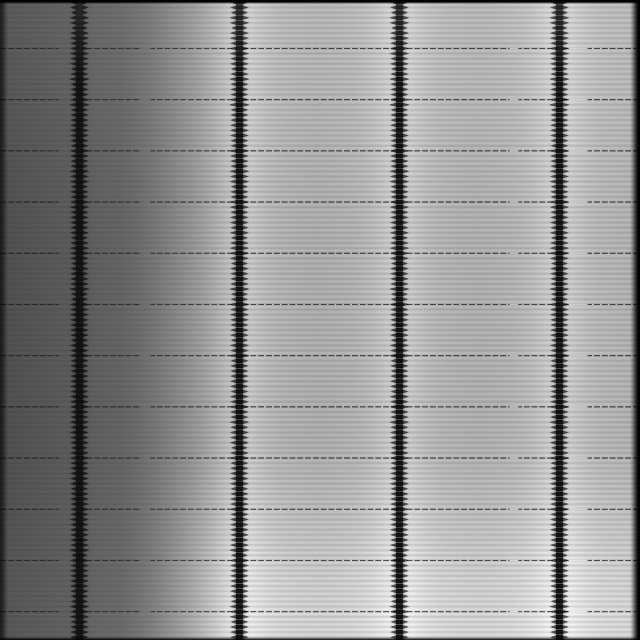
Write a WebGL 2 fragment shader that draws this pattern.

```glsl
#version 300 es
precision highp float;
// Brushed grey panel: four dark toothed vertical rails, fine ribs and dashed seams.

uniform vec2 u_resolution;
out vec4 fragColor;

// Layout, in canvas units
const float RAIL_PITCH = 0.25;
const float RAIL_OFFSET = 0.1241;
const float RAIL_HALF_WIDTH = 0.0053;
const float TOOTH_LENGTH = 0.0105;
const float RIB_PITCH = 0.008;
const float SEAM_PITCH = 0.08;
const float SEAM_OFFSET = 0.0443;
const float SEAM_HALF_WIDTH = 0.0009;
const float DASH_PITCH = 0.0122;
const float DASH_FILL = 0.76;

// Wide breaks in the dashes: centre, half width
const vec2 BREAKS[4] = vec2[4](vec2(0.106, 0.014), vec2(0.227, 0.008),
                               vec2(0.803, 0.007), vec2(0.904, 0.014));

// Tones
const float SHADE_TONE = 0.305;
const float LIT_TONE = 0.645;
const float RAIL_TONE = 0.065;
const float RAIL_GLOW = 0.15;
const float RIB_DEPTH = 0.055;

float hash(float n) {
    return fract(sin(n * 127.1) * 4375.85);
}

// One-dimensional gradient noise, roughly -0.5 to 0.5
float gradientNoise(float p) {
    float cell = floor(p);
    float t = p - cell;
    float a = (hash(cell) * 2.0 - 1.0) * t;
    float b = (hash(cell + 1.0) * 2.0 - 1.0) * (t - 1.0);
    return mix(a, b, t * t * t * (t * (t * 6.0 - 15.0) + 10.0));
}

// Smooth coverage of a band around zero
float band(float dist, float halfWidth, float pixel) {
    return 1.0 - smoothstep(-0.6 * pixel, 0.6 * pixel, abs(dist) - halfWidth);
}

// Signed offset from the nearest line of a repeating set
float repeatOffset(float x, float offset, float pitch) {
    return (fract((x - offset) / pitch + 0.5) - 0.5) * pitch;
}

// Lighting: dark left side, lit right side, brighter beside rails and at the foot
float panelTone(vec2 uv, float lit, float railGap) {
    float tone = mix(SHADE_TONE + 0.42 * uv.x, LIT_TONE + 0.03 * uv.x, lit);
    tone += lit * RAIL_GLOW * exp(-railGap / 0.035);
    float foot = 1.0 - smoothstep(0.0, 0.34, uv.y);
    float head = smoothstep(0.6, 1.0, uv.y);
    return tone + foot * mix(0.025, 0.14, lit) + head * 0.035;
}

// Dark frame, softer at the sides
float frameShade(vec2 uv) {
    float left = mix(0.35, 1.0, smoothstep(0.0, 0.014, uv.x));
    float right = smoothstep(0.001, 0.017, 1.0 - uv.x);
    float bottom = smoothstep(-0.001, 0.006, uv.y);
    float top = smoothstep(0.002, 0.007, 1.0 - uv.y);
    return left * right * bottom * top;
}

void main() {
    vec2 uv = gl_FragCoord.xy / u_resolution;
    vec2 pixel = 1.0 / u_resolution;
    float lit = smoothstep(0.18, 0.40, uv.x);

    float railDist = abs(repeatOffset(uv.x, RAIL_OFFSET, RAIL_PITCH));
    float railGap = max(railDist - RAIL_HALF_WIDTH, 0.0);
    float tone = panelTone(uv, lit, railGap);

    // Fine ribs, with slight drift in their depth
    float ribIndex = floor((uv.y - SEAM_OFFSET) / RIB_PITCH + 0.5);
    float ribDist = repeatOffset(uv.y, SEAM_OFFSET, RIB_PITCH);
    float ribWave = cos(6.28319 * ribDist / RIB_PITCH);
    float ribDepth = RIB_DEPTH * (1.0 + 0.7 * gradientNoise(ribIndex * 0.37));
    tone *= 1.0 - ribDepth * mix(0.6, 1.0, lit) * ribWave;

    // Dashed seams with light gaps
    float seam = band(repeatOffset(uv.y, SEAM_OFFSET, SEAM_PITCH), SEAM_HALF_WIDTH, pixel.y);
    float dash = band(repeatOffset(uv.x, 0.0055, DASH_PITCH), 0.5 * DASH_FILL * DASH_PITCH, pixel.x);
    for (int i = 0; i < 4; i++) {
        dash *= 1.0 - band(uv.x - BREAKS[i].x, BREAKS[i].y, pixel.x);
    }
    float gapTone = tone * (1.0 + 0.13 * lit);
    float dashTone = tone * mix(0.5, 0.38, lit);
    tone = mix(tone, mix(gapTone, dashTone, dash), seam);

    // Soft shadow and tapering teeth beside each rail
    tone *= 1.0 - 0.35 * exp(-railGap / 0.0035);
    float toothLength = TOOTH_LENGTH * (1.0 + 0.6 * gradientNoise(ribIndex * 0.61 + 9.0));
    float taper = max(1.0 - railGap / toothLength, 0.0);
    float tooth = band(ribDist, 0.36 * RIB_PITCH * taper, pixel.y) * smoothstep(0.0, 0.4, taper);
    tone *= 1.0 - 0.6 * tooth;

    // Rails crossed by thin pale rungs
    float rung = band(abs(ribDist) - 0.5 * RIB_PITCH, 0.0005, pixel.y);
    float railTone = RAIL_TONE + 0.08 * smoothstep(0.86, 1.0, uv.y);
    railTone += rung * mix(0.07, 0.3, lit);
    tone = mix(tone, railTone, band(railDist, RAIL_HALF_WIDTH, pixel.x));

    fragColor = vec4(vec3(clamp(tone * frameShade(uv), 0.0, 1.0)), 1.0);
}
```
